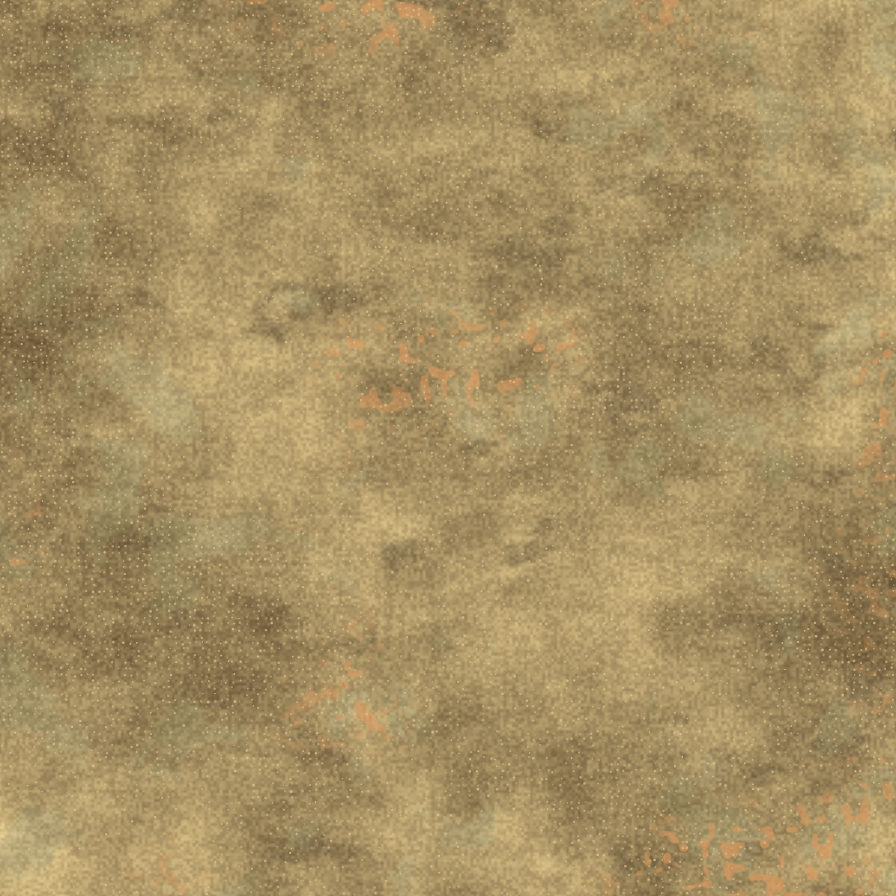
A three.js fragment shader for this texture:

```glsl
// Weathered ochre parchment: soft clouds, dark wisps, fine weave, pale specks and rare coral flecks.
varying vec2 vUv;

const vec3 OCHRE = vec3(0.655, 0.565, 0.385);
const vec3 TONE_AXIS = vec3(1.0, 0.95, 0.70);   // colour change per unit of tone
const vec3 STAIN = vec3(0.45, 0.39, 0.27);
const vec3 LICHEN = vec3(0.64, 0.61, 0.44);
const vec3 CORAL = vec3(0.86, 0.60, 0.37);
const vec3 SPECK = vec3(0.88, 0.79, 0.58);

const float CLOUD_CONTRAST = 0.34;
const float MOTTLE_CONTRAST = 0.27;
const float GRAIN_CONTRAST = 0.15;
const float WEAVE_CONTRAST = 0.035;
const float WEAVE_THREADS = 170.0;
const float GRAIN_CELLS = 300.0;
const float SPECK_CELLS = 140.0;
const float SPECK_RADIUS = 0.19;                // in speck cells
const float STAIN_OPACITY = 0.50;
const float LICHEN_OPACITY = 0.45;
const float CORAL_OPACITY = 0.65;

float hash(vec2 p) {
  vec3 q = fract(p.xyx * 0.1031);
  q += dot(q, q.yzx + 33.33);
  return fract((q.x + q.y) * q.z);
}

float noise(vec2 p) {
  vec2 cell = floor(p);
  vec2 f = fract(p);
  f = f * f * (3.0 - 2.0 * f);
  float low = mix(hash(cell), hash(cell + vec2(1.0, 0.0)), f.x);
  float high = mix(hash(cell + vec2(0.0, 1.0)), hash(cell + vec2(1.0, 1.0)), f.x);
  return mix(low, high, f.y);
}

// Five octaves, each turned to hide the lattice; centred on 0.5.
float fbm(vec2 p) {
  float sum = 0.0;
  float weight = 0.516;
  for (int i = 0; i < 5; i++) {
    sum += weight * noise(p);
    p = mat2(0.96, 0.28, -0.28, 0.96) * p * 2.03 + 17.3;
    weight *= 0.5;
  }
  return sum;
}

// Thin irregular threads along both axes, broken up along their length.
float weave(vec2 uv) {
  float warp = noise(uv * vec2(WEAVE_THREADS, 22.0));
  float weft = noise(uv * vec2(22.0, WEAVE_THREADS) + 61.0);
  return warp + weft - 1.0;
}

// One small jittered dot in some of the cells.
float specks(vec2 uv, float density) {
  vec2 p = uv * SPECK_CELLS;
  vec2 cell = floor(p);
  vec2 jitter = vec2(hash(cell + 11.0), hash(cell + 47.0));
  float radius = SPECK_RADIUS * mix(0.7, 1.2, hash(cell + 83.0));
  float dist = length(fract(p) - mix(vec2(0.25), vec2(0.75), jitter));
  float dot_ = 1.0 - smoothstep(radius * 0.4, radius * 1.4, dist);
  return dot_ * step(hash(cell + 5.0), density) * mix(0.4, 1.0, hash(cell + 29.0));
}

void main() {
  vec2 uv = vUv;
  vec2 warp = vec2(fbm(uv * 9.0 + 3.0), fbm(uv * 9.0 + 40.0)) - 0.5;
  vec2 drift = uv + warp * 0.06;

  // Broad clouds, mid-sized mottling and fine cloth grain
  float cloud = fbm(drift * vec2(4.2, 3.2) + 8.0) - 0.5;
  float mottle = fbm(drift * vec2(17.0, 25.0) + 23.0) - 0.5;
  float grain = noise(uv * GRAIN_CELLS) - 0.5;
  float tone = cloud * CLOUD_CONTRAST + mottle * MOTTLE_CONTRAST
             + grain * GRAIN_CONTRAST + weave(uv) * WEAVE_CONTRAST;
  vec3 color = OCHRE + tone * TONE_AXIS;

  // Ragged dark wisps, gathered in the darker clouds
  float wisp = fbm(drift * vec2(13.0, 21.0) + 71.0) - cloud * 0.25;
  float ragged = smoothstep(0.35, 0.65, fbm(uv * vec2(45.0, 60.0) + 9.0));
  float stain = smoothstep(0.57, 0.74, wisp) * ragged;
  color = mix(color, STAIN + grain * GRAIN_CONTRAST, stain * STAIN_OPACITY);

  // Grey-green blotches
  float blotch = smoothstep(0.60, 0.72, fbm(drift * 15.0 + 130.0));
  color = mix(color, LICHEN + tone * 0.6, blotch * LICHEN_OPACITY);

  // Coral flecks in a few clusters
  float cluster = smoothstep(0.70, 0.86, noise(uv * 5.0 + 31.0));
  float fleck = smoothstep(0.66, 0.80, noise(uv * vec2(85.0, 95.0) + warp * 4.0));
  color = mix(color, CORAL, cluster * fleck * CORAL_OPACITY);

  // Pale specks, denser where the cloth is dark
  float density = clamp(0.34 - cloud * 1.4, 0.1, 0.7);
  color = mix(color, SPECK, specks(uv, density) * 0.75);

  gl_FragColor = vec4(color, 1.0);
}
```
